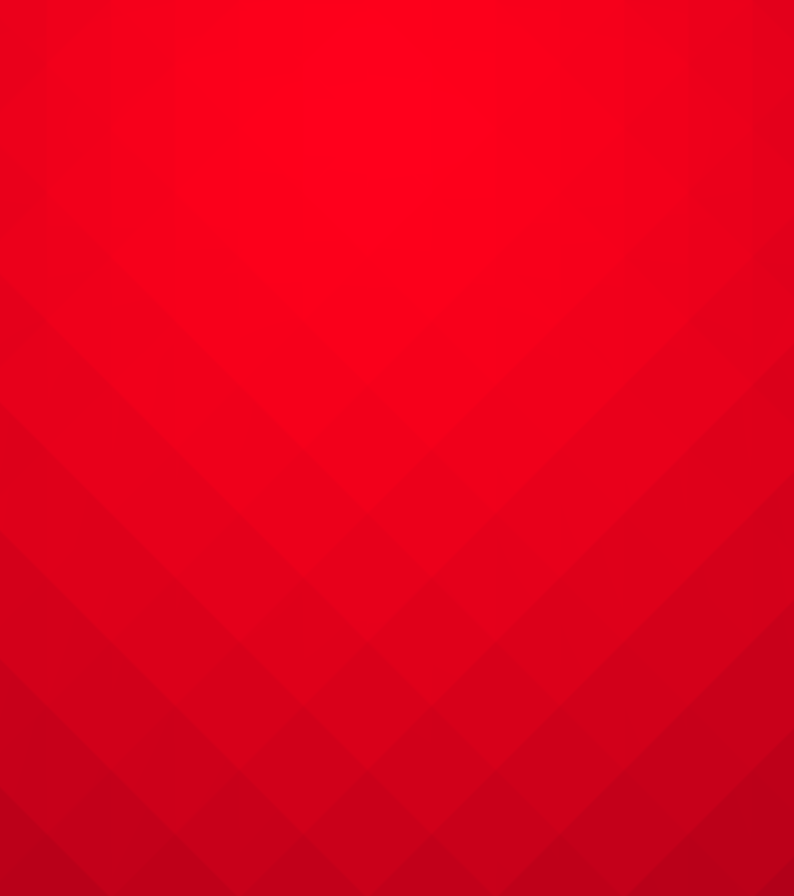
Give the GLSL for this background, as a WebGL 1 fragment shader.

```glsl
precision highp float;
// Red backdrop lit by a soft glow in the upper middle, fading to dark corners.
// The glow is sampled at the centres of a diamond lattice, giving faceted steps,
// and along upright columns, giving faint vertical pleats near the top.

#define GLOW_CENTER vec2(0.415, 0.857)
#define GLOW_FALLOFF vec2(0.52, 0.42)
#define LATTICE_ORIGIN vec2(0.4102, 0.5703)
#define HALF_DIAMOND 0.0716
#define FACET_SNAP 1.15
#define COLUMN_SNAP 0.85
#define EDGE_SOFTNESS 0.02
#define BRIGHT_RED vec3(1.0, 0.0, 0.108)
#define DEEP_RED vec3(0.70, 0.0, 0.098)

uniform vec2 u_resolution;

// Floor whose steps are smoothed over a narrow edge.
float softFloor(float t) {
  float nearest = floor(t + 0.5);
  return nearest - 1.0 + smoothstep(-EDGE_SOFTNESS, EDGE_SOFTNESS, t - nearest);
}

// Amount of darkening away from the glow, compressed far from its centre.
float darkness(vec2 p) {
  vec2 d = p - GLOW_CENTER;
  float fall = dot(d * d, GLOW_FALLOFF);
  return fall / (1.0 + fall);
}

// Centre of the diamond that holds a lattice point.
vec2 diamondCenter(vec2 g) {
  float u = softFloor(0.5 * (g.x + g.y)) + 0.5;
  float v = softFloor(0.5 * (g.x - g.y)) + 0.5;
  return vec2(u + v, u - v);
}

void main() {
  vec2 p = gl_FragCoord.xy / u_resolution.y;
  vec2 lattice = (p - LATTICE_ORIGIN) / HALF_DIAMOND;

  // Diamonds: overshooting the snap lightens each facet toward its lower tip.
  vec2 facet = mix(lattice, diamondCenter(lattice), FACET_SNAP);
  float facetDark = darkness(LATTICE_ORIGIN + facet * HALF_DIAMOND);

  // Pleats: only the horizontal position is snapped.
  float columnX = softFloor(lattice.x) + 0.5;
  vec2 pleat = vec2(mix(lattice.x, columnX, COLUMN_SNAP), lattice.y);
  float pleatDark = darkness(LATTICE_ORIGIN + pleat * HALF_DIAMOND);

  // Pleats lead at the top, diamonds lead below.
  float pleatShare = mix(0.15, 0.7, smoothstep(0.55, 0.85, p.y));
  float shade = mix(facetDark, pleatDark, pleatShare) / 0.3;
  gl_FragColor = vec4(mix(BRIGHT_RED, DEEP_RED, clamp(shade, 0.0, 1.0)), 1.0);
}
```
